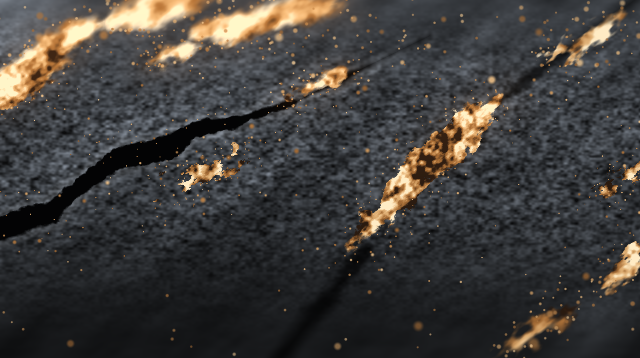
This texture is drawn by a Shadertoy shader. Its source:

```glsl
float hash(vec2 p) {
    vec3 q = fract(vec3(p.xyx) * 0.1031);
    q += dot(q, q.yzx + 33.33);
    return fract((q.x + q.y) * q.z);
}

float noise(vec2 p) {
    vec2 i = floor(p), f = fract(p);
    f = f * f * (3.0 - 2.0 * f);
    return mix(mix(hash(i), hash(i + vec2(1, 0)), f.x),
               mix(hash(i + vec2(0, 1)), hash(i + vec2(1, 1)), f.x), f.y);
}

// Fractal noise whose fine octaves fade as the lens blur grows
float softFbm(vec2 p, float freq, float blur) {
    float sum = 0.0, amp = 0.42;
    for (int i = 0; i < 5; i++) {
        float fade = exp(-0.6 * freq * freq * blur * blur);
        sum += amp * mix(0.5, noise(p * freq + float(i) * 17.3), fade);
        freq *= 2.03;
        amp *= 0.62;
    }
    return sum;
}

// Distance to a spindle that narrows towards both ends
float streak(vec2 p, vec2 a, vec2 b, float width) {
    vec2 ab = b - a;
    float h = clamp(dot(p - a, ab) / dot(ab, ab), 0.0, 1.0);
    return length(p - a - ab * h) - width * (0.4 + 2.4 * h * (1.0 - h));
}

float solidGold(vec2 p) {
    float d = streak(p, vec2(-0.05, 0.71), vec2(0.20, 0.87), 0.054);
    d = min(d, streak(p, vec2(0.07, 0.83), vec2(0.29, 0.94), 0.040));
    d = min(d, streak(p, vec2(0.30, 0.94), vec2(0.58, 1.02), 0.048));
    d = min(d, streak(p, vec2(0.55, 0.905), vec2(0.94, 0.99), 0.042));
    d = min(d, streak(p, vec2(0.42, 0.83), vec2(0.56, 0.87), 0.018));
    d = min(d, streak(p, vec2(0.82, 0.73), vec2(0.95, 0.795), 0.018));
    d = min(d, streak(p, vec2(0.98, 0.33), vec2(1.18, 0.50), 0.040));
    return min(d, streak(p, vec2(1.10, 0.47), vec2(1.39, 0.715), 0.046));
}

float flakyGold(vec2 p) {
    float d = streak(p, vec2(0.45, 0.465), vec2(0.69, 0.56), 0.022);
    d = min(d, streak(p, vec2(1.54, 0.84), vec2(1.73, 0.94), 0.032));
    d = min(d, streak(p, vec2(1.69, 0.47), vec2(1.80, 0.55), 0.018));
    d = min(d, streak(p, vec2(1.69, 0.22), vec2(1.82, 0.33), 0.030));
    return min(d, streak(p, vec2(1.40, 0.02), vec2(1.62, 0.15), 0.016));
}

// Main fissure: x, y, half width
float fissure(vec2 p) {
    const vec3 path[10] = vec3[10](
        vec3(-0.03, 0.35, 0.032), vec3(0.14, 0.41, 0.030), vec3(0.245, 0.495, 0.024),
        vec3(0.325, 0.555, 0.034), vec3(0.465, 0.585, 0.030), vec3(0.54, 0.64, 0.020),
        vec3(0.675, 0.665, 0.012), vec3(0.815, 0.71, 0.008), vec3(0.955, 0.78, 0.005),
        vec3(1.20, 0.90, -0.008));
    float d = 9.0;
    for (int i = 0; i < 9; i++) {
        vec2 ab = path[i + 1].xy - path[i].xy, ap = p - path[i].xy;
        float h = clamp(dot(ap, ab) / dot(ab, ab), 0.0, 1.0);
        d = min(d, length(ap - ab * h) - mix(path[i].z, path[i + 1].z, h));
    }
    return d;
}

vec3 goldRamp(float t) {
    vec3 c = mix(vec3(0.16, 0.10, 0.06), vec3(0.64, 0.42, 0.21), smoothstep(0.0, 0.45, t));
    c = mix(c, vec3(0.87, 0.68, 0.45), smoothstep(0.4, 0.75, t));
    return mix(c, vec3(1.0, 0.92, 0.77), smoothstep(0.7, 1.05, t));
}

void mainImage(out vec4 fragColor, in vec2 fragCoord) {
    vec2 p = fragCoord / iResolution.y;
    float defocus = smoothstep(0.1, 0.52, abs(p.y - 0.53));
    float focus = 1.0 - defocus;
    float blur = 0.03 * defocus, soft = 0.003 + 0.02 * defocus;
    vec2 along = vec2(dot(p, vec2(0.8, 0.6)), dot(p, vec2(-0.6, 0.8)));

    // Slate lit from behind: broad light, diagonal folds, pebbled grain
    vec2 grain = p * vec2(0.8, 1.15);
    float slope = softFbm(grain, 9.0, blur) - softFbm(grain + vec2(-0.003, 0.007), 9.0, blur);
    float pebbles = noise(grain * 125.0) + noise(grain * 83.0 + 9.0) - 1.0;
    float folds = softFbm(along * vec2(0.4, 1.5), 5.0, blur);
    float light = mix(0.09, 0.235, smoothstep(0.02, 0.6, p.y));
    light += 0.26 * exp(-5.0 * length(p - vec2(0.0, 1.02)));
    light += 0.07 * exp(-7.0 * length(p - vec2(1.66, 0.10)));
    light *= 0.55 + 0.9 * folds;
    light *= max(0.2, 1.0 + 3.4 * slope + 0.75 * pebbles * focus);
    vec3 color = light * vec3(0.94, 1.0, 1.08);

    // Cracks with a faint lit lip
    float rough = softFbm(p, 14.0, blur) - 0.5;
    float crack = fissure(p) + 0.04 * rough;
    color += 0.07 * smoothstep(0.018, 0.003, abs(crack - 0.008)) * focus;
    color = mix(color, vec3(0.012, 0.013, 0.016), smoothstep(soft, -soft, crack));
    float seam = streak(p, vec2(0.75, -0.04), vec2(1.03, 0.31), 0.020);
    seam = min(seam, streak(p, vec2(1.36, 0.69), vec2(1.80, 1.02), 0.009));
    color *= 1.0 - 0.7 * smoothstep(soft + 0.01, -soft, seam + 0.04 * rough);

    // Gold leaf: whole sheets and crumbling flakes
    float crumbs = softFbm(along * vec2(0.7, 1.3), 34.0, blur * 0.4) - 0.47;
    float sheet = solidGold(p) + 0.07 * rough + 0.05 * crumbs;
    float flakes = flakyGold(p) + 0.15 * crumbs;
    float leaf = min(sheet, flakes);
    float crumple = softFbm(along * vec2(0.7, 1.3) + 3.0, 18.0, blur * 0.6);
    float glitter = noise(p * 95.0 + 4.0) + noise(p * 57.0) - 1.0;
    float tone = 0.38 + 0.36 * smoothstep(0.55, 0.95, p.y) - 3.5 * min(leaf, 0.0);
    tone += 2.4 * (crumple - 0.5) + 0.75 * glitter * focus;
    color = mix(color, goldRamp(tone), smoothstep(soft, -soft, leaf));

    // Loose specks, swelling into discs away from the focal band
    for (int i = 0; i < 6; i++) {
        float layer = float(i), freq = 15.0 + 9.0 * layer;
        vec2 grid = p * freq + layer * 7.7, cell = floor(grid);
        vec2 jitter = 0.28 + 0.44 * vec2(hash(cell + 11.0), hash(cell + 47.0));
        vec2 center = (cell + jitter - layer * 7.7) / freq;
        float near = min(solidGold(center), flakyGold(center));
        float chance = 0.004 + 0.32 * exp(-34.0 * max(near, 0.0)) * step(0.0, near);
        chance += 0.08 * exp(-30.0 * abs(fissure(center) - 0.03));
        float size = mix(0.1, 0.25, defocus) * (0.6 + 0.4 * hash(cell + 83.0));
        float edge = 0.07 + 0.05 * defocus;
        float disc = smoothstep(size + edge, size - edge, length(grid - cell - jitter));
        disc *= step(hash(cell + 5.0), chance) * mix(1.0, 0.6, defocus);
        color = mix(color, goldRamp(0.35 + 0.5 * hash(cell + 29.0)), disc);
    }

    // Warm spill around the bright sheets
    color += vec3(0.10, 0.055, 0.02) * exp(-24.0 * max(sheet, 0.0)) * smoothstep(0.3, 1.0, p.y);
    fragColor = vec4(clamp(color, 0.0, 1.0), 1.0);
}
```
